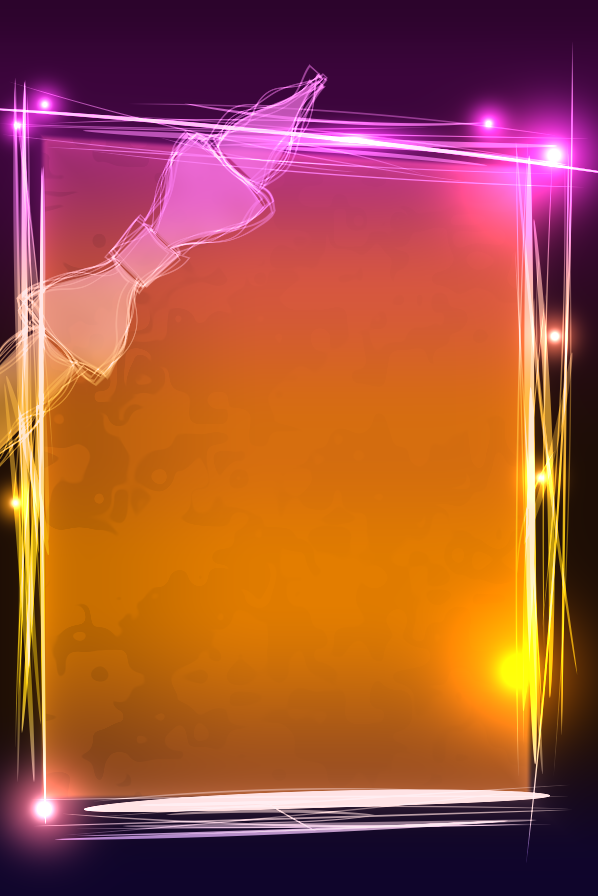
Give the GLSL for this background, as a WebGL 1 fragment shader.

```glsl
precision highp float;
// A glowing sketched frame around a warm gradient panel, with a ribbon bow
// at the upper left. Tapered curved strokes are scattered along each side;
// the bow is a mirrored profile on a diagonal axis, outlined several times.
// Space: x runs 0..1 and y runs 0..1.5 from the lower left.
uniform vec2 u_resolution;

#define STROKES 15
#define SKETCH_LINES 8
#define PANEL_LOW vec2(0.072, 0.165)
#define PANEL_HIGH vec2(0.885, 1.275)
#define TOP_SLOPE 0.065
#define KNOT vec2(0.245, 1.07)
#define BOW_AXIS vec2(0.695, 0.719)
#define WHITE vec3(1.0, 0.95, 0.97)
#define MAGENTA vec3(1.0, 0.25, 0.95)
#define AMBER vec3(1.0, 0.62, 0.05)

float hash(float n) { return fract(sin(n * 127.1 + 3.7) * 4375.85); }

float noise(vec2 p) {
  vec2 i = floor(p), f = fract(p);
  f = f * f * (3.0 - 2.0 * f);
  float n = i.x + i.y * 57.0;
  return mix(mix(hash(n), hash(n + 1.0), f.x),
             mix(hash(n + 57.0), hash(n + 58.0), f.x), f.y);
}

// Dark surround: navy, brown, then purple going up
vec3 surround(float y) {
  vec3 c = mix(vec3(0.06, 0.02, 0.17), vec3(0.11, 0.05, 0.02), smoothstep(0.03, 0.33, y));
  c = mix(c, vec3(0.23, 0.02, 0.23), smoothstep(0.7, 1.3, y));
  return c * (1.0 - 0.25 * smoothstep(1.36, 1.5, y));
}

// Panel: dusky orange, amber, coral, then rose going up
vec3 panelColor(vec2 p) {
  vec3 c = mix(vec3(0.58, 0.29, 0.13), vec3(0.89, 0.49, 0.0), smoothstep(0.15, 0.5, p.y));
  c = mix(c, vec3(0.84, 0.43, 0.06), smoothstep(0.55, 0.75, p.y));
  c = mix(c, vec3(0.84, 0.34, 0.25), smoothstep(0.77, 1.04, p.y));
  c = mix(c, vec3(0.68, 0.19, 0.47), smoothstep(1.0, 1.25, p.y));
  float patches = smoothstep(0.5, 0.56, noise(p * 14.0 + 2.0 * noise(p * 30.0)));
  float leftShade = 1.0 - smoothstep(0.07, 0.45, p.x);
  return c * (1.0 - 0.14 * leftShade - 0.06 * patches * (0.25 + leftShade));
}

// Light colour of the strokes by height
vec3 strokeTint(float y) {
  vec3 c = mix(vec3(0.65, 0.45, 0.9), vec3(1.0, 0.86, 0.86), smoothstep(0.07, 0.14, y));
  c = mix(c, vec3(1.0, 0.82, 0.06), smoothstep(0.17, 0.36, y));
  c = mix(c, vec3(1.0, 0.73, 0.22), smoothstep(0.55, 0.78, y));
  c = mix(c, vec3(1.0, 0.74, 0.64), smoothstep(0.8, 0.96, y));
  return mix(c, vec3(1.0, 0.5, 0.97), smoothstep(0.98, 1.18, y));
}

// Coverage of a bowed stroke from a to b, pointed at both ends
float stroke(vec2 p, vec2 a, vec2 b, float bow, float width) {
  float px = 1.0 / u_resolution.x;
  vec2 d = b - a;
  float t = clamp(dot(p - a, d) / dot(d, d), 0.0, 1.0);
  float arch = 4.0 * t * (1.0 - t);
  vec2 across = normalize(vec2(-d.y, d.x));
  float dist = length(p - a - d * t - across * bow * arch);
  float halfWidth = width * sqrt(arch);
  return clamp((halfWidth - dist) / px + 0.5, 0.0, 1.0) * min(1.0, 2.0 * halfWidth / px);
}

// Random strokes scattered about the line from a to b
float bundle(vec2 p, vec2 a, vec2 b, float spread, float seed) {
  vec2 d = b - a, across = normalize(vec2(-d.y, d.x));
  float sum = 0.0;
  for (int i = 0; i < STROKES; i++) {
    float s = seed + float(i) * 7.0;
    vec2 from = a + d * 0.5 * pow(hash(s), 2.0) + across * spread * (hash(s + 1.0) - 0.5);
    vec2 to = b - d * 0.5 * pow(hash(s + 2.0), 2.0) + across * spread * (hash(s + 3.0) - 0.5);
    float width = mix(0.0011, 0.007, pow(hash(s + 4.0), 5.0));
    float bow = 0.3 * spread * (hash(s + 5.0) - 0.5);
    sum += stroke(p, from, to, bow, width) * mix(0.35, 0.9, hash(s + 6.0));
  }
  return sum;
}

// Signed distance of the bow; q.x along its axis, q.y across
float bowShape(vec2 q) {
  float a = abs(q.x), v = abs(q.y);
  float knot = max(a, v) - 0.036;
  float loops = max(v - mix(0.022, 0.082, smoothstep(0.03, 0.17, a)), length(vec2(a, v * 0.8)) - 0.205);
  float tailWidth = q.x > 0.0 ? 0.05 * (1.0 - smoothstep(0.24, 0.42, a)) : 0.048;
  float tails = max(v - tailWidth, max(0.215 - a, q.x - 0.41));
  return min(knot, min(max(loops, 0.042 - a), tails));
}

// Round light with a small hot core
vec3 glow(vec2 p, vec2 center, float radius, vec3 color) {
  float r = length(p - center) / radius;
  return color * 0.75 * exp(-r * r) + WHITE * exp(-r * r * 14.0);
}

void main() {
  vec2 p = gl_FragCoord.xy / u_resolution * vec2(1.0, 1.5);
  float px = 1.0 / u_resolution.x;
  vec3 tint = strokeTint(p.y);

  // Panel with a sloping top, and a soft halo along its border
  vec2 high = PANEL_HIGH - vec2(0.0, TOP_SLOPE * p.x);
  vec2 gap = max(PANEL_LOW - p, p - high);
  float edge = max(gap.x, gap.y);
  vec3 col = mix(surround(p.y), panelColor(p), 1.0 - smoothstep(-0.006, 0.006, edge));
  col += tint * tint * 0.16 * exp(-abs(edge) / 0.025);

  // Bow fill and its loose outlines
  vec2 k = p - KNOT;
  vec2 q = vec2(dot(k, BOW_AXIS), dot(k, vec2(-BOW_AXIS.y, BOW_AXIS.x)));
  float fill = 1.0 - smoothstep(-px, px, bowShape(q));
  col = mix(col, tint * vec3(0.97, 0.9, 0.93), fill * (0.65 + 0.2 * noise(q * 18.0)));
  float lines = 0.0;
  for (int i = 0; i < SKETCH_LINES; i++) {
    float s = float(i) * 9.0;
    vec2 wobble = vec2(noise(q * 13.0 + s), noise(q * 13.0 + s + 4.5)) - 0.5;
    float d = abs(bowShape(q + wobble * 0.04) - 0.008 * hash(s));
    lines += 0.5 * (1.0 - smoothstep(0.0004, 0.0004 + 1.2 * px, d));
  }

  // Four sides of scattered strokes
  lines += bundle(p, vec2(0.045, 0.19), vec2(0.05, 1.37), 0.085, 11.0);
  lines += bundle(p, vec2(0.915, 0.2), vec2(0.915, 1.27), 0.11, 223.0);
  lines += bundle(p, vec2(0.0, 1.31), vec2(0.98, 1.22), 0.12, 437.0);
  lines += bundle(p, vec2(0.04, 0.125), vec2(0.96, 0.155), 0.075, 659.0);

  // Long leading strokes
  lines += stroke(p, vec2(0.076, 0.12), vec2(0.07, 1.22), 0.003, 0.0035) * 1.5;
  lines += stroke(p, vec2(-0.05, 1.32), vec2(1.05, 1.205), 0.012, 0.0035) * 1.6;
  lines += stroke(p, vec2(0.14, 0.145), vec2(0.92, 0.168), 0.005, 0.014) * 1.4;
  lines += stroke(p, vec2(0.895, 0.22), vec2(0.885, 1.24), 0.004, 0.0085);
  lines += stroke(p, vec2(0.88, 0.055), vec2(0.957, 1.43), -0.02, 0.0018);
  col = mix(col, tint, min(lines, 1.0));
  col = mix(col, WHITE, 0.8 * smoothstep(0.9, 2.0, lines));

  // Lights on the frame
  col += glow(p, vec2(0.927, 1.24), 0.075, MAGENTA);
  col += glow(p, vec2(0.817, 1.293), 0.03, MAGENTA);
  col += glow(p, vec2(0.075, 1.325), 0.03, MAGENTA);
  col += glow(p, vec2(0.03, 1.29), 0.026, MAGENTA);
  col += glow(p * vec2(0.22, 1.0), vec2(0.13, 1.267), 0.023, MAGENTA);
  col += glow(p, vec2(0.928, 0.937), 0.035, vec3(1.0, 0.5, 0.3));
  col += glow(p, vec2(0.905, 0.7), 0.03, AMBER);
  col += glow(p, vec2(0.026, 0.658), 0.028, AMBER);
  col += glow(p, vec2(0.074, 0.145), 0.065, vec3(1.0, 0.45, 0.5));
  col += vec3(0.55, 0.16, 0.25) * exp(-dot(p - vec2(0.85, 1.19), p - vec2(0.85, 1.19)) * 120.0);
  float sun = length(p - vec2(0.865, 0.375));
  col += vec3(0.6, 0.3, 0.0) * exp(-sun * sun * 90.0) + vec3(0.5, 0.5, 0.0) * exp(-sun * sun * 900.0);
  gl_FragColor = vec4(min(col, 1.0), 1.0);
}
```
